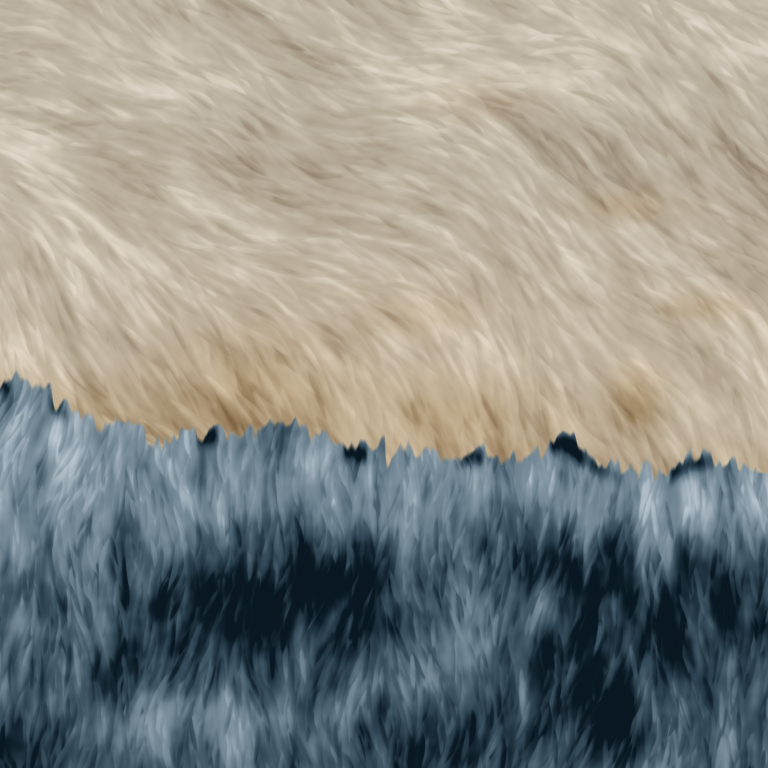
Give the GLSL for this texture, as a WebGL 2 fragment shader.

```glsl
#version 300 es
precision highp float;
// Long cream fur lying over a tufted slate-blue pile, split by a ragged edge.
uniform vec2 u_resolution;
out vec4 fragColor;

float hash(vec2 p) {
  vec3 q = fract(p.xyx * vec3(0.1031, 0.1030, 0.0973));
  q += dot(q, q.yzx + 33.33);
  return fract((q.x + q.y) * q.z);
}

float noise(vec2 p) {
  vec2 i = floor(p), f = fract(p);
  f = f * f * (3.0 - 2.0 * f);
  return mix(mix(hash(i), hash(i + vec2(1, 0)), f.x),
             mix(hash(i + vec2(0, 1)), hash(i + vec2(1, 1)), f.x), f.y);
}

float blob(vec2 p, float x, float y, float rx, float ry) {
  vec2 q = (p - vec2(x, y)) / vec2(rx, ry);
  return exp(-dot(q, q));
}

// Noise averaged along the lie of the fur, roughly -1 to 1
float streaks(vec2 p, float angle, float freq, float len) {
  vec2 dir = vec2(cos(angle), sin(angle));
  float sum = 0.0;
  for (int i = 0; i < 14; i++)
    sum += noise((p + dir * len * (float(i) / 13.0 - 0.5)) * freq + 50.0);
  return (sum / 14.0 - 0.5) * 5.0;
}

// Overlapping tapered strands, each lit on one side, -1 to 1
float strands(vec2 p, float angle, float cell, float spread) {
  float tone = 0.0;
  for (int layer = 0; layer < 5; layer++) {
    vec2 g = p / cell + float(layer) * vec2(17.37, 29.61) + 40.0;
    for (int k = 0; k < 9; k++) {
      vec2 id = floor(g) + vec2(k % 3 - 1, k / 3 - 1);
      float r = hash(id), s = hash(id + 71.3);
      vec2 d = g - id - vec2(s, hash(id + 19.7));
      float a = angle + (r - 0.5) * spread;
      vec2 q = vec2(dot(d, vec2(cos(a), sin(a))), dot(d, vec2(-sin(a), cos(a))));
      float along = q.x / (0.6 + 0.38 * s);
      float width = 0.11 * (1.0 - along * along);
      float mask = 1.0 - smoothstep(width * 0.4, width + 0.03, abs(q.y));
      mask *= 1.0 - smoothstep(0.6, 1.0, abs(along));
      float shade = 2.0 * hash(id + 7.9) - 1.0 + 3.0 * q.y;
      tone = mix(tone, shade, mask * 0.85);
    }
  }
  return tone;
}

// Height of the line where the two furs meet
float seam(float x) {
  vec2 p = vec2(x, 0.0);
  return 0.462 - 0.075 * x + 0.045 * blob(p, 0.0, 0.0, 0.085, 1.0)
    - 0.013 * blob(p, 0.18, 0.0, 0.07, 1.0) + 0.013 * blob(p, 0.37, 0.0, 0.06, 1.0)
    - 0.015 * blob(p, 0.52, 0.0, 0.08, 1.0) + 0.025 * blob(p, 0.73, 0.0, 0.03, 1.0)
    - 0.018 * blob(p, 0.83, 0.0, 0.05, 1.0) + 0.014 * blob(p, 0.92, 0.0, 0.04, 1.0);
}

vec3 creamFur(vec2 p, float above) {
  float low = 1.0 - smoothstep(0.45, 0.9, p.y);
  float angle = -0.42 - 0.5 * low + 0.9 * (noise(p * 6.0 + 3.0) - 0.5)
    - 0.3 * blob(p, 0.1, 0.62, 0.2, 0.15) + 0.65 * blob(p, 0.68, 0.94, 0.16, 0.07);
  float tone = 0.65 + 0.10 * streaks(p, angle, 42.0, 0.12)
    + 0.09 * streaks(p, angle, 125.0, 0.045) + 0.12 * strands(p, angle, 0.042, 0.7);
  // Hollows between the locks, then the shade near the seam
  float tan_ = 0.8 * blob(p, 0.33, 0.5, 0.12, 0.08) + 0.8 * blob(p, 0.58, 0.46, 0.14, 0.06)
    + blob(p, 0.83, 0.48, 0.035, 0.045) + 0.5 * blob(p, 0.55, 0.59, 0.1, 0.04)
    + 0.6 * blob(p, 0.82, 0.73, 0.06, 0.02) + 0.6 * blob(p, 0.92, 0.6, 0.07, 0.02)
    + 0.4 * blob(p, 0.62, 0.87, 0.08, 0.03) + 0.4 * blob(p, 0.14, 0.47, 0.1, 0.04)
    + 0.5 * exp(-max(above, 0.0) * 28.0);
  tone += 0.22 * (noise(p * vec2(5.0, 9.0) + 8.0) - 0.5) - 0.24 * tan_;
  vec3 c = mix(vec3(0.36, 0.29, 0.20), vec3(0.60, 0.54, 0.46), smoothstep(0.0, 0.4, tone));
  c = mix(c, vec3(0.72, 0.68, 0.61), smoothstep(0.3, 0.62, tone));
  c = mix(c, vec3(0.88, 0.85, 0.80), smoothstep(0.55, 1.0, tone));
  return c + vec3(0.03, 0.0, -0.04) * min(tan_ + 0.3 * low, 1.2);
}

vec3 slatePile(vec2 p, float above) {
  float angle = 1.58 + 0.7 * (noise(p * 9.0 + 21.0) - 0.5)
    - 0.45 * blob(p, 0.03, 0.43, 0.12, 0.1);
  // Deep shadow between two rows of tufts
  float dark = 0.75 * blob(p, 0.32, 0.20, 0.14, 0.08) + 0.45 * blob(p, 0.45, 0.26, 0.12, 0.05)
    + 0.6 * blob(p, 0.92, 0.21, 0.1, 0.07) + 0.6 * blob(p, 0.76, 0.12, 0.09, 0.12)
    + 0.4 * blob(p, 0.74, 0.27, 0.1, 0.04) + 0.6 * blob(p, 0.01, 0.02, 0.06, 0.06)
    + 0.35 * blob(p, 0.13, 0.12, 0.05, 0.04) + 0.45 * blob(p, 0.58, 0.03, 0.1, 0.05);
  float light = 0.25 * blob(p, 0.28, 0.06, 0.14, 0.05) + 0.2 * blob(p, 0.97, 0.05, 0.05, 0.06)
    + 0.12 * blob(p, 0.58, 0.16, 0.06, 0.06) + 0.2 * blob(p, 0.06, 0.43, 0.08, 0.06)
    + 0.15 * blob(p, 0.9, 0.33, 0.14, 0.05);
  float tone = 0.40 + 0.24 * smoothstep(0.22, 0.38, p.y) - 0.6 * dark + light
    + 0.13 * streaks(p, angle, 38.0, 0.07) + 0.10 * streaks(p, angle, 110.0, 0.04)
    + 0.17 * strands(p, angle, 0.036, 0.6);
  tone -= 0.6 * smoothstep(0.6, 0.8, noise(vec2(p.x * 26.0, 4.0))) * blob(vec2(above), -0.008, -0.008, 0.018, 0.018);
  vec3 c = mix(vec3(0.03, 0.09, 0.13), vec3(0.22, 0.31, 0.37), smoothstep(0.0, 0.38, tone));
  c = mix(c, vec3(0.45, 0.53, 0.58), smoothstep(0.3, 0.68, tone));
  return mix(c, vec3(0.73, 0.78, 0.82), smoothstep(0.62, 1.1, tone));
}

void main() {
  vec2 p = gl_FragCoord.xy / u_resolution;
  float above = p.y - seam(p.x);
  // Fine upright tips fray the seam
  float fringe = 0.030 * (noise(vec2(p.x * 85.0 - p.y * 15.0, p.y * 12.0)) - 0.5)
    + 0.016 * (noise(p * vec2(190.0, 30.0)) - 0.5);
  float cover = smoothstep(-0.005, 0.005, above + fringe);
  vec3 color = mix(slatePile(p, above), creamFur(p, above), cover);
  fragColor = vec4(clamp(color, 0.0, 1.0), 1.0);
}
```
